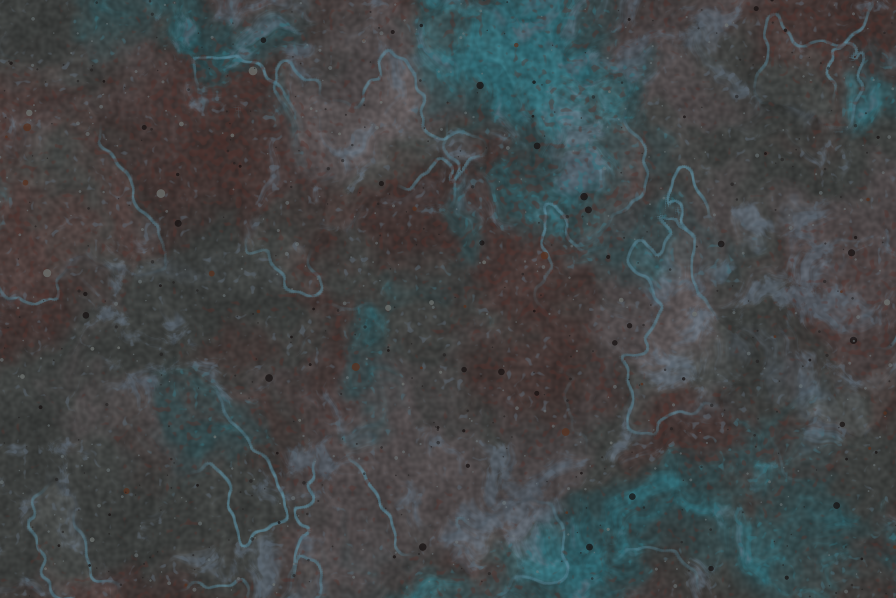
Reproduce this texture procedurally as a WebGL 2 fragment shader.

```glsl
#version 300 es
precision highp float;
// Weathered dark metal: rust and verdigris clouds, crusty flakes, mineral veins and pits.

#define CLOUD_SCALE 2.6
#define CRUST_SCALE 15.0
#define GRAIN_SCALE 105.0
#define GRAIN_AMOUNT 0.42
#define TEAL_AMOUNT 0.85
#define VEIN_WIDTH 0.0016
#define PIT_DENSITY 0.16
#define BRIGHTNESS 1.0

uniform vec2 u_resolution;
out vec4 fragColor;

const vec3 IRON = vec3(0.235, 0.245, 0.24);
const vec3 RUST = vec3(0.255, 0.205, 0.198);
const vec3 MAUVE = vec3(0.32, 0.293, 0.298);
const vec3 SLATE = vec3(0.31, 0.35, 0.39);
const vec3 DEEP_TEAL = vec3(0.195, 0.29, 0.305);
const vec3 TEAL = vec3(0.17, 0.39, 0.43);
const vec3 VEIN = vec3(0.34, 0.52, 0.59);

uint scramble(uint n) {
  n = (n ^ (n >> 16)) * 0x7feb352du;
  n = (n ^ (n >> 15)) * 0x846ca68bu;
  return n ^ (n >> 16);
}

// Two random values in 0..1 for a lattice cell
vec2 hash2(vec2 cell) {
  uvec2 c = uvec2(ivec2(cell) + 4096);
  uint h = scramble(c.x + scramble(c.y));
  return vec2(h & 0xffffu, h >> 16) / 65535.0;
}

float corner(vec2 cell, vec2 offset) {
  float angle = 6.2832 * hash2(cell).x;
  return dot(vec2(cos(angle), sin(angle)), offset);
}

// Gradient noise, roughly -0.7..0.7
float noise(vec2 p) {
  vec2 i = floor(p), f = p - i;
  vec2 s = f * f * f * (f * (f * 6.0 - 15.0) + 10.0);
  vec2 e = vec2(1.0, 0.0);
  return mix(mix(corner(i, f), corner(i + e, f - e), s.x),
             mix(corner(i + e.yx, f - e.yx), corner(i + 1.0, f - 1.0), s.x), s.y);
}

float fbm(vec2 p, int octaves) {
  float sum = 0.0, amp = 1.0;
  for (int i = 0; i < octaves; i++) {
    sum += amp * noise(p);
    p = mat2(1.6, 1.2, -1.2, 1.6) * p + 17.3;
    amp *= 0.55;
  }
  return sum;
}

// Soft elliptical weight around a centre
float blob(vec2 p, vec2 centre, vec2 size) {
  vec2 d = (p - centre) / size;
  return exp(-dot(d, d));
}

// Line along the zero contour of a field, with width in canvas heights
float contour(float field, float width) {
  float px = 1.0 / u_resolution.y;
  float dist = abs(field) / max(fwidth(field), 1e-5) * px;
  return 1.0 - smoothstep(width * 0.4, width + px, dist);
}

// Round spots: x is coverage, y a random tint
vec2 spots(vec2 p, float scale, float density) {
  vec2 q = p * scale, base = floor(q), result = vec2(0.0);
  float aa = scale / u_resolution.y;
  for (int k = 0; k < 9; k++) {
    vec2 cell = base + vec2(k % 3, k / 3) - 1.0;
    vec2 place = hash2(cell), kind = hash2(cell + 311.0);
    float radius = mix(0.05, 0.17, kind.y * kind.y * kind.y);
    float cover = 1.0 - smoothstep(radius - aa * 0.5, radius + aa * 0.7, length(q - cell - place));
    cover *= step(kind.x, density);
    if (cover > result.x) result = vec2(cover, kind.y * 7.0 - floor(kind.y * 7.0));
  }
  return result;
}

void main() {
  vec2 p = gl_FragCoord.xy / u_resolution.y;
  vec2 warp = vec2(fbm(p * 4.0 + 3.0, 4), fbm(p * 4.0 + 41.0, 4));
  vec2 q = p + 0.09 * warp;

  // Broad clouds of rust, mauve and verdigris
  float rust = fbm(q * CLOUD_SCALE + 7.0, 5) + 0.55 * blob(p, vec2(0.36, 0.78), vec2(0.36, 0.24));
  float pale = fbm(q * CLOUD_SCALE + 23.0, 5) + 0.4 * blob(p, vec2(1.05, 0.6), vec2(0.42, 0.28)) - 0.1;
  float green = fbm(q * CLOUD_SCALE + 59.0, 5) - 0.28
    + 0.75 * blob(q, vec2(0.88, 0.91), vec2(0.26, 0.12))
    + 0.7 * blob(q, vec2(0.92, 0.07), vec2(0.3, 0.11))
    + 0.35 * blob(q, vec2(0.56, 0.46), vec2(0.2, 0.06));
  vec3 col = mix(IRON, RUST, smoothstep(-0.15, 0.4, rust));
  col = mix(col, MAUVE, 0.85 * smoothstep(-0.05, 0.45, pale));
  col = mix(col, DEEP_TEAL, TEAL_AMOUNT * smoothstep(-0.15, 0.25, green));

  // Crust breaking into ragged flakes
  float crust = fbm(q * CRUST_SCALE, 5);
  float patchy = fbm(p * 3.4 + 83.0, 3);
  col = mix(col, TEAL, TEAL_AMOUNT * smoothstep(0.0, 0.55, green + 0.45 * crust - 0.08));
  col = mix(col, SLATE, 0.75 * smoothstep(0.2, 0.6, crust * 0.7 + patchy * 0.6 + pale * 0.3));
  col *= 1.0 + 0.13 * crust + 0.12 * fbm(p * 5.0 + 131.0, 3);
  col *= 1.0 + 0.08 * noise(p * vec2(70.0, 7.0)) * smoothstep(-0.2, 0.3, patchy);

  // Stains with a mineral rim, and fine broken veins
  float stain = fbm(q * 2.1 + 151.0, 3) - 0.27;
  col = mix(col, col * 1.1 + 0.012, smoothstep(0.0, 0.03, stain));
  float rim = exp(-abs(stain) * 26.0) * smoothstep(-0.1, 0.35, crust + patchy);
  col = mix(col, SLATE, 0.45 * rim);
  col = mix(col, VEIN, 0.55 * contour(stain, VEIN_WIDTH) * smoothstep(-0.05, 0.25, noise(p * 5.0 + 9.0)));
  float crack = fbm(q * vec2(2.8, 1.7) + 211.0, 3);
  col = mix(col, VEIN, 0.7 * contour(crack, VEIN_WIDTH) * smoothstep(0.08, 0.32, noise(p * 3.7 + 29.0)));

  // Fine grain with coloured flecks
  float grain = noise(p * GRAIN_SCALE) + 0.6 * noise(p * GRAIN_SCALE * 0.47 + 61.0);
  float fleck = noise(p * GRAIN_SCALE * 0.8 + 97.0) + 0.35 * crust;
  col *= 1.0 + GRAIN_AMOUNT * 0.5 * grain;
  col = mix(col, mix(SLATE, TEAL, smoothstep(-0.2, 0.2, green)) * 1.12, 0.55 * smoothstep(0.3, 0.6, fleck));
  col = mix(col, vec3(0.33, 0.19, 0.17), 0.4 * smoothstep(0.3, 0.6, rust * 0.4 - fleck));

  // Pits, rust dots and pale deposits
  vec2 pit = spots(p, 24.0, PIT_DENSITY);
  vec3 pitColor = pit.y < 0.55 ? vec3(0.09, 0.07, 0.07) : pit.y < 0.75 ? vec3(0.34, 0.19, 0.12) : vec3(0.42, 0.44, 0.43);
  col = mix(col, pitColor, 0.75 * pit.x);
  vec2 dust = spots(p + 5.0, 52.0, PIT_DENSITY);
  col = mix(col, dust.y < 0.5 ? vec3(0.12, 0.11, 0.11) : vec3(0.42, 0.46, 0.47), 0.55 * dust.x);

  fragColor = vec4(clamp(col * BRIGHTNESS, 0.0, 1.0), 1.0);
}
```
